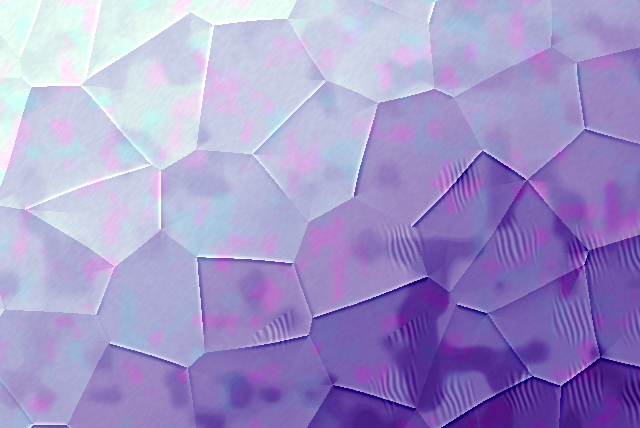
A Shadertoy shader for this background:

```glsl
// Frosted violet facets: a pale-to-deep diagonal wash with creased polygons, soft blotches and fine scratches.

const float FACET_SCALE = 4.1;
const vec2 SHADE_DIR = vec2(0.45, -0.89);   // from the lit side to the shaded side

float hash1(vec2 p) {
    vec3 q = fract(p.xyx * vec3(0.1031, 0.1030, 0.0973));
    q += dot(q, q.yzx + 33.33);
    return fract((q.x + q.y) * q.z);
}

vec2 hash2(vec2 p) {
    return vec2(hash1(p + 17.3), hash1(p + 61.7));
}

float valueNoise(vec2 p) {
    vec2 cell = floor(p), f = fract(p);
    f = f * f * (3.0 - 2.0 * f);
    float low = mix(hash1(cell), hash1(cell + vec2(1, 0)), f.x);
    float high = mix(hash1(cell + vec2(0, 1)), hash1(cell + vec2(1, 1)), f.x);
    return mix(low, high, f.y);
}

float cloud(vec2 p) {
    return 0.65 * valueNoise(p) + 0.35 * valueNoise(p * 1.9 + 8.4);
}

// Palette from pale mint (0) through lilac to deep violet (1)
vec3 washColor(float t) {
    vec3 c = mix(vec3(0.91, 0.99, 0.96), vec3(0.86, 0.93, 0.93), smoothstep(-0.06, 0.04, t));
    c = mix(c, vec3(0.79, 0.81, 0.90), smoothstep(0.04, 0.17, t));
    c = mix(c, vec3(0.67, 0.67, 0.83), smoothstep(0.17, 0.36, t));
    c = mix(c, vec3(0.61, 0.53, 0.76), smoothstep(0.36, 0.58, t));
    c = mix(c, vec3(0.47, 0.38, 0.69), smoothstep(0.58, 0.80, t));
    c = mix(c, vec3(0.33, 0.18, 0.58), smoothstep(0.80, 0.95, t));
    return mix(c, vec3(0.27, 0.11, 0.50), smoothstep(0.95, 1.12, t));
}

struct Facet {
    vec2 id;        // owning grid cell
    vec2 offset;    // from the facet centre to the point
    vec2 normal;    // across the nearest crease
    float edge;     // distance to that crease
    float crease;   // random value shared by both sides of it
};

vec2 facetSite(vec2 cell) {
    return cell + 0.08 + 0.84 * hash2(cell);
}

Facet findFacet(vec2 p) {
    Facet facet;
    vec2 base = floor(p);
    float nearest = 1e5;
    for (int j = -1; j <= 1; j++)
    for (int i = -1; i <= 1; i++) {
        vec2 id = base + vec2(i, j), toSite = facetSite(id) - p;
        float d = dot(toSite, toSite);
        if (d < nearest) { nearest = d; facet.id = id; facet.offset = -toSite; }
    }
    facet.edge = 1e5;
    for (int j = -2; j <= 2; j++)
    for (int i = -2; i <= 2; i++) {
        vec2 id = facet.id + vec2(i, j);
        if (i == 0 && j == 0) continue;
        vec2 other = facetSite(id) - p, own = -facet.offset;
        vec2 across = normalize(other - own);
        float d = dot(0.5 * (own + other), across);
        if (d < facet.edge) {
            facet.edge = d;
            facet.normal = across;
            facet.crease = hash1(facet.id + id + 5.5);
        }
    }
    return facet;
}

// Clustered slanted strokes, signed; density sets how many clusters appear
float scratches(vec2 p, float density) {
    vec2 grid = p * vec2(7.0, 6.0), cell = floor(grid);
    vec2 local = fract(grid) - mix(vec2(0.4), vec2(0.6), hash2(cell + 3.0));
    float present = step(hash1(cell + 41.0), density);
    float ragged = 0.6 + 0.8 * valueNoise(p * vec2(60.0, 12.0));
    float patchMask = smoothstep(0.40, 0.12, length(local * vec2(0.85, 1.0)) * ragged);
    float phase = p.x * 430.0 + p.y * 110.0 + 7.0 * valueNoise(p * 22.0);
    return present * patchMask * sin(phase);
}

void mainImage(out vec4 fragColor, in vec2 fragCoord) {
    vec2 uv = fragCoord / iResolution.xy;
    vec2 p = fragCoord / iResolution.y;

    // Diagonal wash, spread evenly over the palette
    float s = 0.5 * (uv.x + 1.0 - uv.y);
    float depth = s < 0.5 ? 2.0 * s * s : 1.0 - 2.0 * (1.0 - s) * (1.0 - s);

    // Bent facets, each with its own tilt
    vec2 bend = vec2(valueNoise(p * 5.0), valueNoise(p * 5.0 + 31.0)) - 0.5;
    vec2 q = mat2(0.966, -0.259, 0.259, 0.966) * (p + 0.02 * bend) * FACET_SCALE + 13.0;
    Facet facet = findFacet(q);
    vec2 shadeDir = mat2(0.966, -0.259, 0.259, 0.966) * SHADE_DIR;
    float facing = dot(facet.normal, shadeDir);
    float edge = facet.edge / FACET_SCALE;
    float tilt = (hash1(facet.id + 9.0) - 0.5) * 0.13 - 0.10 * dot(facet.offset, shadeDir);
    float bevel = -0.09 * facing * exp(-edge / 0.03);

    // Soft blotches, stronger in the deep part
    float blotch = smoothstep(0.48, 0.78, cloud(p * 12.0)) - 0.35;
    float tone = depth + tilt + bevel + blotch * mix(0.07, 0.20, depth);
    vec3 color = washColor(tone);

    // Rose and cyan iridescence
    float rose = smoothstep(0.60, 0.84, cloud(p * vec2(19.0, 16.0) + 50.0));
    float cyan = smoothstep(0.58, 0.82, cloud(p * 17.0 + 90.0));
    color += rose * vec3(0.10, -0.07, 0.03);
    color += cyan * vec3(-0.07, 0.05, 0.02) * (1.0 - 0.6 * depth);

    // Creases: bright rim on the lit side, dark groove on the other
    float strength = smoothstep(0.2, 0.65, facet.crease) * smoothstep(0.2, 0.55, valueNoise(p * 6.0 + 70.0));
    float rim = exp(-pow(edge / 0.0055, 2.0)) * smoothstep(-0.1, 0.5, facing);
    float groove = exp(-pow((edge - 0.002) / 0.0055, 2.0)) * smoothstep(0.1, -0.5, facing);
    color += rim * strength * vec3(0.22, 0.20, 0.15);
    color -= groove * strength * vec3(0.27, 0.24, 0.13) * smoothstep(0.12, 0.6, depth);

    // Scratches and faint diagonal grain
    float scratch = scratches(p, 0.75 * smoothstep(0.45, 0.95, depth));
    color += scratch * vec3(0.10, 0.13, 0.08);
    float grain = valueNoise(vec2(p.x + p.y, 2.5 * (p.y - p.x)) * 65.0) - 0.5;
    color += grain * vec3(0.035, 0.045, 0.03) * (1.0 - 0.5 * depth);

    fragColor = vec4(clamp(color, 0.0, 1.0), 1.0);
}
```
